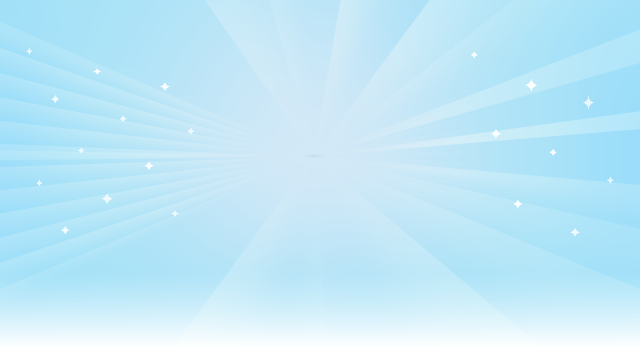
Give the GLSL for this background, as a Shadertoy shader.

```glsl
// Pale blue sky with light rays from a soft central glow, scattered sparkles and white mist below.
#define CENTER vec2(0.902, 0.552)
#define SKY vec3(0.645, 0.885, 0.97)
#define EDGE_BLUE vec3(0.60, 0.865, 0.98)
#define GLOW vec3(0.825, 0.912, 0.97)
#define RAY_LIGHT vec3(0.17, 0.062, 0.002)
#define FAN_STEP 4.2
#define FAN_STRENGTH 0.42
#define MIST_HEIGHT 0.22
#define STARS_LEFT 12
#define STARS_RIGHT 8

float hash(float n) { return fract(sin(n * 12.9898) * 43758.5453); }

// Ray with one crisp edge that fades out over a signed span of degrees
float wedge(float angle, float edge, float span, float blur) {
    float t = (angle - edge) / span;
    float w = blur / abs(span);
    return smoothstep(-w, w, t) * (1.0 - smoothstep(0.0, 1.0, t));
}

// Ray with two crisp edges
float band(float angle, float low, float high, float blur) {
    return smoothstep(low - blur, low + blur, angle)
         * (1.0 - smoothstep(high - blur, high + blur, angle));
}

// Repeated narrow rays on the left, each bright at its upper edge
float fan(float angle, float blur) {
    float t = fract((angle + 113.3) / FAN_STEP);
    float w = min(blur / FAN_STEP, 0.4);
    float saw = (1.0 - t) * smoothstep(0.0, 2.0 * w, t);
    return saw * smoothstep(-116.0, -111.0, angle) * (1.0 - smoothstep(-70.0, -62.0, angle));
}

// Four-pointed sparkle with concave sides
float sparkle(vec2 d, float size, float pixel) {
    vec2 root = pow(abs(d) + 1e-6, vec2(0.62));
    float reach = pow(root.x + root.y, 1.0 / 0.62);
    return 1.0 - smoothstep(size - pixel, size + pixel, reach);
}

// Sparkles spread over a box, one per horizontal layer, stepped sideways by the golden ratio
float sparkles(vec2 p, vec2 low, vec2 high, int count, float start, float pixel) {
    float cover = 0.0;
    for (int i = 0; i < count; i++) {
        float n = float(i);
        float k = n + 10.0 * start;
        vec2 cell = vec2(fract(0.618 * n + start), (n + mix(0.3, 0.7, hash(k))) / float(count));
        float size = mix(0.011, 0.020, pow(hash(k + 67.3), 2.0));
        float alpha = mix(0.7, 1.0, hash(k + 91.1));
        cover = max(cover, alpha * sparkle(p - mix(low, high, cell), size, pixel));
    }
    return cover;
}

void mainImage(out vec4 fragColor, in vec2 fragCoord) {
    float pixel = 1.0 / iResolution.y;
    vec2 p = fragCoord * pixel;
    vec2 d = p - CENTER;
    float radius = max(length(d), 0.001);

    // Degrees from straight down, positive to the right
    float angle = degrees(atan(d.x, -d.y));
    float blur = degrees(0.7 * pixel / radius);

    // Sky, bluer at both sides near the middle height
    float side = smoothstep(0.6, 0.95, abs(d.x)) * exp(-6.0 * d.y * d.y);
    vec3 color = mix(SKY, EDGE_BLUE, side);

    // Central glow, taller above than below
    vec2 q = d / vec2(0.49, d.y > 0.0 ? 0.54 : 0.36);
    color = mix(color, GLOW, exp(-dot(q, q)));

    // Upper rays, with a darker gap beside the strongest edges
    float rays = 0.42 * wedge(angle, 170.3, -17.0, blur);
    rays += 0.40 * wedge(angle, 143.4, -26.0, blur);
    rays -= 0.15 * wedge(angle, 143.4, 14.0, blur);
    rays += 0.20 * wedge(angle, 128.0, -18.0, blur);
    rays += 0.34 * wedge(angle, -145.0, -30.0, blur);
    rays += 0.18 * wedge(angle, -164.0, -16.0, blur);

    // Right rays
    rays += 0.42 * band(angle, 105.9, 111.2, blur);
    rays += 0.58 * band(angle, 94.7, 97.8, blur);
    rays += 0.42 * wedge(angle, 84.9, -9.0, blur);
    rays += 0.28 * wedge(angle, 77.4, -12.0, blur);
    rays += 0.28 * wedge(angle, 67.8, -18.0, blur);

    // Lower rays
    rays += 0.36 * wedge(angle, 50.0, -30.0, blur);
    rays += 0.38 * wedge(angle, -36.4, 26.0, blur);
    rays += 0.10 * wedge(angle, 4.0, -12.0, blur);

    // Left rays, and a faint mirrored fan close to the center
    rays += FAN_STRENGTH * fan(angle, blur);
    rays += 0.28 * band(angle, -91.0, -89.2, blur);
    rays += 0.16 * fan(-angle, blur) * (1.0 - smoothstep(0.2, 0.6, radius));
    color += RAY_LIGHT * rays * smoothstep(0.0, 0.5, radius);

    // Small dim streak at the meeting point
    vec2 streak = d / vec2(0.02, 0.003);
    color -= 0.05 * exp(-dot(streak, streak));

    // White mist along the bottom
    float mist = pow(clamp(1.0 - p.y / MIST_HEIGHT, 0.0, 1.0), 1.25);
    color = mix(color, vec3(1.0), mist);

    // Sparkles on both sides
    float stars = sparkles(p, vec2(0.06, 0.32), vec2(0.57, 0.87), STARS_LEFT, 0.25, pixel);
    stars = max(stars, sparkles(p, vec2(1.36, 0.30), vec2(1.79, 0.87), STARS_RIGHT, 0.68, pixel));
    color = mix(color, vec3(1.0), stars);

    fragColor = vec4(color, 1.0);
}
```
